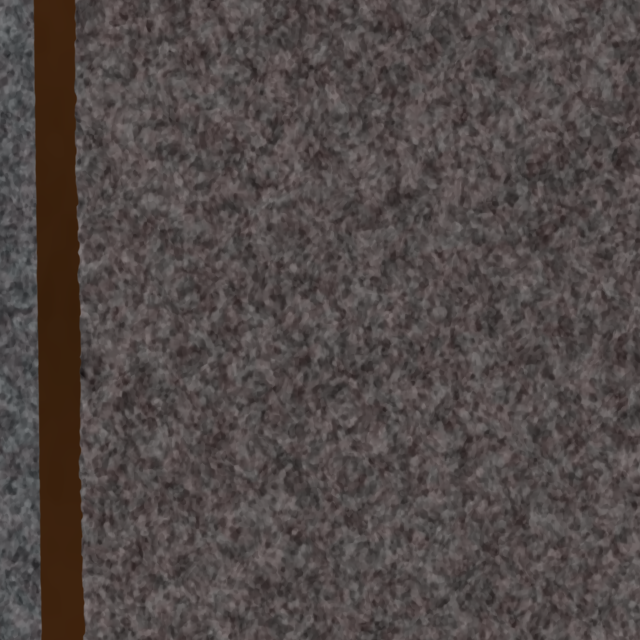
Reproduce this texture procedurally as a three.js fragment shader.

```glsl
varying vec2 vUv;

const vec3 WOOL = vec3(0.322, 0.294, 0.292);
const vec3 COOL_WOOL = vec3(0.318, 0.316, 0.324);
const vec3 STRIPE_DARK = vec3(0.205, 0.115, 0.042);
const vec3 STRIPE_WARM = vec3(0.255, 0.142, 0.058);
const vec2 LEFT_EDGE = vec2(0.065, 0.053);    // x at bottom, x at top
const vec2 RIGHT_EDGE = vec2(0.130, 0.117);
const vec2 TUFT_FREQ = vec2(118.0, 98.0);
const vec2 FIBRE_FREQ = vec2(205.0, 165.0);
const vec2 MOTTLE_FREQ = vec2(34.0, 30.0);
const float TUFT_GAIN = 0.092;
const float FIBRE_GAIN = 0.060;
const float MOTTLE_GAIN = 0.036;
const float BLOB_TIGHTNESS = 5.0;
const float EDGE_BLUR = 0.0016;
const float FRAY = 0.0028;

vec3 hash3(vec2 p) {
  vec3 q = fract(p.xyx * vec3(0.1031, 0.1030, 0.0973));
  q += dot(q, q.yxz + 33.33);
  return fract((q.xxy + q.yzz) * q.zyx);
}

// Cellular noise from -1 to 1: scattered soft blobs, each with its own value
float cellBlobs(vec2 p) {
  vec2 cell = floor(p);
  float total = 0.0;
  float weight = 0.0;
  for (int j = -1; j <= 1; j++) {
    for (int i = -1; i <= 1; i++) {
      vec2 id = cell + vec2(float(i), float(j));
      vec3 h = hash3(id + 57.0);
      vec2 d = id + h.xy - p;
      float w = exp(-BLOB_TIGHTNESS * dot(d, d));
      total += w * (h.z * 2.0 - 1.0);
      weight += w;
    }
  }
  return total / max(weight, 0.0001);
}

vec3 carpet(vec2 uv, float rightEdge) {
  // Bend the weave slightly so the cells do not line up
  vec2 p = uv + 0.002 * sin(uv.yx * vec2(61.0, 53.0) + 3.0 * sin(uv * 23.0));
  float tuft = cellBlobs(p * TUFT_FREQ);
  float fibre = cellBlobs(p * FIBRE_FREQ + 19.0);
  float mottle = cellBlobs(p * MOTTLE_FREQ + 7.0);
  float light = TUFT_GAIN * tuft + FIBRE_GAIN * fibre + MOTTLE_GAIN * mottle;

  // Cooler wool left of the stripe, faint red and green drift elsewhere
  float cool = 1.0 - smoothstep(0.04, 0.16, uv.x);
  float drift = cellBlobs(p * 52.0 + 31.0);
  vec3 color = mix(WOOL, COOL_WOOL, cool) + light;
  color += drift * vec3(0.010, -0.006, -0.005);

  // Pale and dark tufts along the cut edge
  float rim = exp(-pow((uv.x - rightEdge - 0.004) / 0.005, 2.0));
  float fleck = cellBlobs(vec2(3.0, uv.y * 80.0));
  return color + rim * (0.10 * fleck + 0.01);
}

void main() {
  vec2 uv = vUv;
  float fray = cellBlobs(vec2(11.0, uv.y * 75.0));
  float sway = 0.0012 * sin(uv.y * 13.0 + 1.0);
  float left = mix(LEFT_EDGE.x, LEFT_EDGE.y, uv.y) + 0.25 * FRAY * fray;
  float right = mix(RIGHT_EDGE.x, RIGHT_EDGE.y, uv.y) + sway + FRAY * fray;

  // Smooth brown band, darkest around its middle
  float warmth = clamp(0.25 + 0.75 * abs(uv.y - 0.5) * 2.0, 0.0, 1.0);
  vec3 stripe = mix(STRIPE_DARK, STRIPE_WARM, warmth * 0.8);
  stripe += 0.005 * cellBlobs(uv * vec2(40.0, 24.0));

  float inside = smoothstep(left - EDGE_BLUR, left + EDGE_BLUR, uv.x)
    * (1.0 - smoothstep(right - EDGE_BLUR, right + EDGE_BLUR, uv.x));
  gl_FragColor = vec4(mix(carpet(uv, right), stripe, inside), 1.0);
}
```
